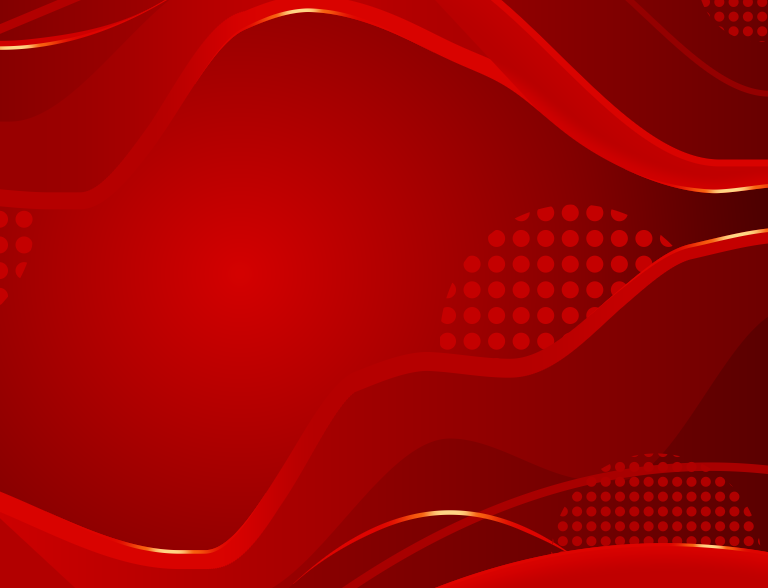
This background is drawn by a Shadertoy shader. Its source:

```glsl
float unit; // size of one pixel in page units

// Coverage of a signed distance, positive inside
float cover(float d) { return clamp(0.5 + d / unit, 0.0, 1.0); }

// Turns a height difference into an approximate distance
float toDistance(float h) {
    return h * unit / max(length(vec2(dFdx(h), dFdy(h))), 1e-4);
}

float band(float d, float from, float to) { return cover(d - from) * cover(to - d); }

vec3 red(float v) { return vec3(v, 0.02 * smoothstep(0.8, 0.9, v), 0.0); }

// Red rim that turns to orange and pale gold around a centre
vec3 gilded(float x, float centre, float width) {
    float s = exp(-pow(abs(x - centre) / width, 2.0));
    vec3 c = mix(red(0.87), vec3(0.97, 0.38, 0.06), smoothstep(0.1, 0.75, s));
    return mix(c, vec3(1.0, 0.84, 0.52), smoothstep(0.7, 1.0, s));
}

// Grid of dots clipped by a disc
float dots(vec2 p, vec2 disc, float discRadius, vec2 start, vec2 pitch, float radius) {
    vec2 cell = (fract((p - start) / pitch + 0.5) - 0.5) * pitch;
    return cover(radius - length(cell)) * cover(discRadius - length(p - disc));
}

float upperWave(float x) {
    return 2.04 + 0.06 * smoothstep(-0.5, 0.5, x)
        - 1.49 * smoothstep(0.8, 2.45, x) - 0.49 * smoothstep(1.5, 3.1, x)
        + 1.82 * smoothstep(3.05, 7.2, x) - 0.12 * exp(-pow(abs(x - 5.1) / 0.5, 2.0))
        - 0.07 * smoothstep(7.1, 7.9, x);
}

float lowerWave(float x) {
    return 4.69 + 0.83 * smoothstep(-1.0, 1.8, x)
        - 1.59 * smoothstep(2.05, 3.55, x) - 0.4 * smoothstep(2.8, 4.3, x)
        + 0.07 * smoothstep(4.2, 5.1, x)
        - 1.05 * smoothstep(5.1, 6.9, x) - 0.27 * smoothstep(6.2, 7.9, x);
}

float shadowWave(float x) {
    return 6.0 - 1.6 * smoothstep(2.4, 4.5, x) + 0.42 * smoothstep(4.5, 5.95, x)
        - 1.72 * smoothstep(6.2, 7.9, x);
}

void mainImage(out vec4 fragColor, in vec2 fragCoord) {
    vec2 uv = fragCoord / iResolution.xy;
    vec2 p = vec2(7.68 * uv.x, 5.9 * (1.0 - uv.y)); // y runs downward
    float x = p.x;
    unit = 5.9 / iResolution.y;

    // Radial backdrop and large dots
    vec3 col = red(0.83 - 0.09 * length(p - vec2(2.4, 2.75)) - 0.05 * smoothstep(5.5, 7.5, x));
    vec2 pitch = vec2(0.2455, 0.2577);
    float large = dots(p, vec2(5.75, 3.4), 1.35, vec2(4.475, 2.135), pitch, 0.085);
    large += dots(p, vec2(-0.9, 2.2), 1.25, vec2(-0.005, 2.2), pitch, 0.085);
    col = mix(col, red(0.77), large);

    // Upper wave body with its darker inner fold
    float top = toDistance(upperWave(x) - p.y);
    vec3 body = red(mix(0.6, 0.74, smoothstep(0.3, 2.8, x)) - 0.06 * smoothstep(3.2, 4.6, x));
    float fold = toDistance(1.22 - 1.5 * smoothstep(0.1, 2.3, x) - p.y);
    body = mix(body, red(0.53 + 0.06 * x), cover(fold));

    // Corner swoosh and stripe at the upper left
    float swoosh = toDistance(0.49 - 0.18 * x * x - p.y);
    body = mix(body, red(0.51 + 0.07 * x), cover(swoosh));
    body = mix(body, red(0.7), band(toDistance(0.34 - 0.42 * x - p.y), 0.0, 0.09));
    float taper = 1.0 - smoothstep(0.3, 1.6, x);
    body = mix(body, red(0.81), band(swoosh, 0.0, 0.08 * taper));
    body = mix(body, gilded(x, 0.15, 0.45), band(swoosh, -0.01, 0.025 * taper));

    // Ribbon running down to the right
    float ribbonTop = toDistance(-0.5 + 2.1 * smoothstep(4.0, 7.2, x) - p.y);
    float bright = mix(0.71, 0.85, smoothstep(1.5, 2.6, x));
    body = mix(body, red(bright), cover(0.17 - top));
    vec3 ribbon = red(0.76 - 0.04 * smoothstep(0.0, 0.5, -ribbonTop) + 0.09 * smoothstep(0.0, 0.2, 0.2 - top));
    body = mix(body, ribbon, cover(0.7 * (x - 4.35 - 0.93 * p.y)));
    body = mix(body, red(0.85), band(ribbonTop, -0.07, 0.0));

    // Dark corner with stripe and small dots
    vec3 corner = red(0.55 - 0.06 * (x - 5.3));
    float stripe = toDistance(-0.6 + 1.57 * smoothstep(5.2, 7.7, x) - p.y);
    corner = mix(corner, red(0.58), band(stripe, 0.0, 0.06));
    float small = dots(p, vec2(7.6, -0.2), 0.62, vec2(7.05, 0.02), vec2(0.143, 0.147), 0.05);
    corner = mix(corner, red(0.69), small);
    body = mix(body, corner, cover(ribbonTop));
    col = mix(col, body, cover(top));
    float rim = smoothstep(1.9, 2.8, x) * (1.0 - smoothstep(3.3, 4.4, x)) + smoothstep(6.2, 7.1, x);
    vec3 topGold = x < 5.0 ? gilded(x, 3.0, 0.42) : gilded(x, 7.3, 0.45);
    col = mix(col, topGold, band(top, 0.0, 0.036 * rim) * step(0.01, rim));

    // Lower wave body and its shadowed layer
    float low = toDistance(p.y - lowerWave(x));
    body = red(0.8 - 0.048 * x);
    float leftFold = p.y - 5.2 - 0.93 * x;
    body = mix(body, red(0.7), cover(0.7 * leftFold));
    body = mix(body, red(0.74 - 0.05 * x), cover(toDistance(p.y - shadowWave(x))));
    float edge = 0.85 - 0.14 * smoothstep(2.2, 3.2, x) + 0.06 * smoothstep(5.2, 6.4, x);
    float thickness = 0.19 - 0.04 * smoothstep(5.0, 6.5, x);
    body = mix(body, red(edge), cover(thickness - low) * cover(-leftFold));

    // Arc, stripe, dots and hill along the bottom
    float arc = toDistance(p.y - 5.12 - 0.3 * (x - 4.5) * (x - 4.5));
    body = mix(body, red(0.69 - 0.048 * x), cover(arc));
    float trail = toDistance(p.y - 4.64 - 0.093 * (x - 7.1) * (x - 7.1));
    body = mix(body, red(0.66), band(trail, 0.0, 0.085));
    float arcWidth = 0.045 * smoothstep(2.8, 3.8, x) * (1.0 - smoothstep(5.2, 5.9, x));
    body = mix(body, gilded(x, 4.5, 0.5), band(arc, 0.0, arcWidth) * step(0.002, arcWidth));
    small = dots(p, vec2(6.56, 5.6), 1.05, vec2(6.2, 4.685), vec2(0.143, 0.149), 0.05);
    body = mix(body, red(0.69), small);
    float hill = toDistance(p.y - 5.45 - 0.085 * (x - 6.65) * (x - 6.65));
    body = mix(body, red(0.85 - 0.1 * smoothstep(0.0, 0.3, hill)), cover(hill));
    body = mix(body, gilded(x, 7.1, 0.3), band(hill, 0.0, 0.03));
    col = mix(col, body, cover(low));

    // Gilded rim of the lower wave
    rim = smoothstep(0.4, 1.4, x) * (1.0 - smoothstep(2.0, 2.7, x)) + smoothstep(5.8, 7.1, x);
    vec3 lowGold = x < 4.0 ? gilded(x, 1.7, 0.42) : gilded(x, 7.4, 0.5);
    col = mix(col, lowGold, band(low, 0.0, 0.036 * rim) * step(0.01, rim));

    fragColor = vec4(col, 1.0);
}
```
